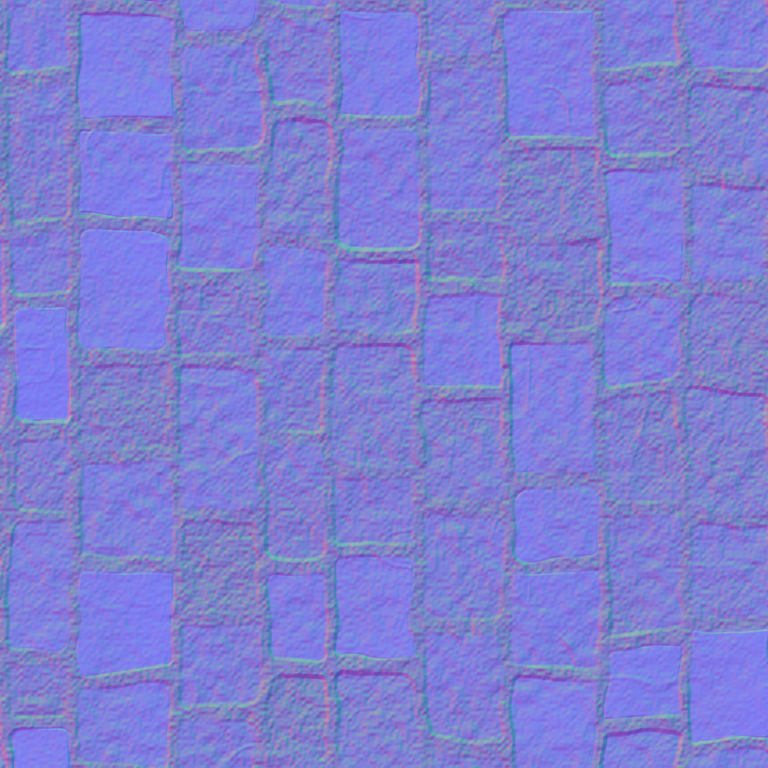
Reproduce this texture map procedurally as a WebGL 1 fragment shader.

```glsl
precision highp float;
// Tangent-space normal map of worn cobblestones laid in uneven columns.
uniform vec2 u_resolution;

// Layout, in units of the canvas
const float COLUMNS = 9.0;
const float ROWS = 7.1;
const float COLUMN_JITTER = 0.25;
const float ROW_JITTER = 0.5;
const vec2 JOINT = vec2(0.0027, 0.0055);  // half width of the joints
const float CORNER = 0.014;
const float BEVEL = 0.0075;
const float WOBBLE = 0.008;
const float DRIFT = 0.014;

// Relief
const float STONE_HEIGHT = 0.0018;
const float GRAIN_SCALE = 215.0;
const float GRAIN_SMOOTH = 0.0004;
const float GRAIN_ROUGH = 0.0015;
const float BUMP_SCALE = 62.0;
const float BUMP_HEIGHT = 0.0020;
const float CRACK_DEPTH = 0.0005;
const float STONE_TILT = 0.035;
const float SAMPLE_STEP = 0.001;

// Blue channel: smooth faces are bright, rough and tilted ones dull
const float BLUE_SMOOTH = 0.97;
const float BLUE_ROUGH = 0.81;
const float BLUE_TILT_LOSS = 0.75;

float hash(vec2 p) {
  vec3 q = fract(vec3(p.xyx) * 0.1031);
  q += dot(q, q.yzx + 33.33);
  return fract((q.x + q.y) * q.z);
}

float noise(vec2 p) {
  vec2 i = floor(p), f = fract(p);
  f = f * f * (3.0 - 2.0 * f);
  float low = mix(hash(i), hash(i + vec2(1.0, 0.0)), f.x);
  float high = mix(hash(i + vec2(0.0, 1.0)), hash(i + 1.0), f.x);
  return mix(low, high, f.y);
}

float seam(float index, float seed, float jitter) {
  return index + jitter * (hash(vec2(index + 20.0, seed)) - 0.5);
}

// Returns the two seams around t and the index of the cell between them.
vec3 jitteredCell(float t, float seed, float jitter) {
  float i = floor(t);
  i += step(seam(i + 1.0, seed, jitter), t) - step(t, seam(i, seed, jitter));
  return vec3(seam(i, seed, jitter), seam(i + 1.0, seed, jitter), i);
}

float roundedBox(vec2 p, vec2 halfSize, float radius) {
  vec2 d = abs(p) - halfSize + radius;
  return length(max(d, 0.0)) + min(max(d.x, d.y), 0.0) - radius;
}

// Height in x, roughness in y.
vec2 paving(vec2 p) {
  // Wavy outlines
  vec2 q = p + WOBBLE * (vec2(noise(p * 26.0), noise(p * 26.0 + 40.0)) - 0.5);
  q += DRIFT * (vec2(noise(p * 6.0 + 9.0), noise(p * 8.0 + 70.0)) - 0.5);

  // Column, then the stone within it
  vec3 column = jitteredCell(q.x * COLUMNS, 3.0, COLUMN_JITTER);
  float shift = 5.0 * hash(vec2(column.z + 20.0, 57.0));
  vec3 row = jitteredCell(q.y * ROWS + shift, column.z + 31.0, ROW_JITTER);
  vec2 id = vec2(column.z, row.z) + 20.0;
  vec2 low = vec2(column.x / COLUMNS, (row.x - shift) / ROWS);
  vec2 high = vec2(column.y / COLUMNS, (row.y - shift) / ROWS);

  vec2 local = q - 0.5 * (low + high);
  local.y += local.x * 0.1 * (hash(id + 11.0) - 0.5);
  vec2 gap = JOINT * (0.6 + 0.8 * hash(id + 23.0));
  float radius = CORNER * (0.5 + hash(id + 37.0));
  float d = roundedBox(local, 0.5 * (high - low) - gap, radius);
  float face = smoothstep(0.0, BEVEL, -d);

  // Each stone has its own wear, patchy across its face
  float wear = 0.65 * hash(id + 41.0) + 0.35 * hash(id + 83.0);
  float stoneRough = clamp(wear + 0.3 * (noise(p * 15.0 + 3.0) - 0.5), 0.03, 0.95);
  float rough = mix(0.95, stoneRough, face);
  float rise = STONE_HEIGHT * mix(1.2, 0.55, wear);
  float height = face * rise * (0.45 + 0.9 * noise(p * 11.0 + 5.0));
  vec2 tilt = vec2(hash(id + 53.0), hash(id + 67.0)) - 0.5;
  height += face * STONE_TILT * dot(local, tilt);

  // Bumps, broken cracks and fine grain
  float bumpy = mix(0.25, 1.0, smoothstep(0.0, 0.5, rough));
  height += BUMP_HEIGHT * bumpy * noise(p * BUMP_SCALE);
  float crack = 1.0 - smoothstep(0.0, 0.09, abs(noise(p * 21.0 + 13.0) - 0.5));
  float broken = smoothstep(0.45, 0.75, noise(p * 19.0 + 90.0));
  height -= CRACK_DEPTH * crack * broken * face;
  float grain = 0.8 * noise(p * GRAIN_SCALE) + 0.5 * noise(p * GRAIN_SCALE * 0.6 + 31.0);
  height += mix(GRAIN_SMOOTH, GRAIN_ROUGH, rough) * grain;
  return vec2(height, rough);
}

void main() {
  vec2 p = gl_FragCoord.xy / u_resolution;
  vec2 here = paving(p);
  float right = paving(p + vec2(SAMPLE_STEP, 0.0)).x;
  float above = paving(p + vec2(0.0, SAMPLE_STEP)).x;

  // Slopes to normal, with green pointing down
  vec2 slope = clamp((vec2(right, above) - here.x) / SAMPLE_STEP, -0.5, 0.5);
  vec3 normal = normalize(vec3(-slope.x, slope.y, 1.0));
  vec2 redGreen = 0.5 + 0.5 * normal.xy;
  float blue = mix(BLUE_SMOOTH, BLUE_ROUGH, here.y);
  blue -= BLUE_TILT_LOSS * min(length(redGreen - 0.5), 0.17);
  gl_FragColor = vec4(redGreen + vec2(-0.004, 0.0), blue, 1.0);
}
```
